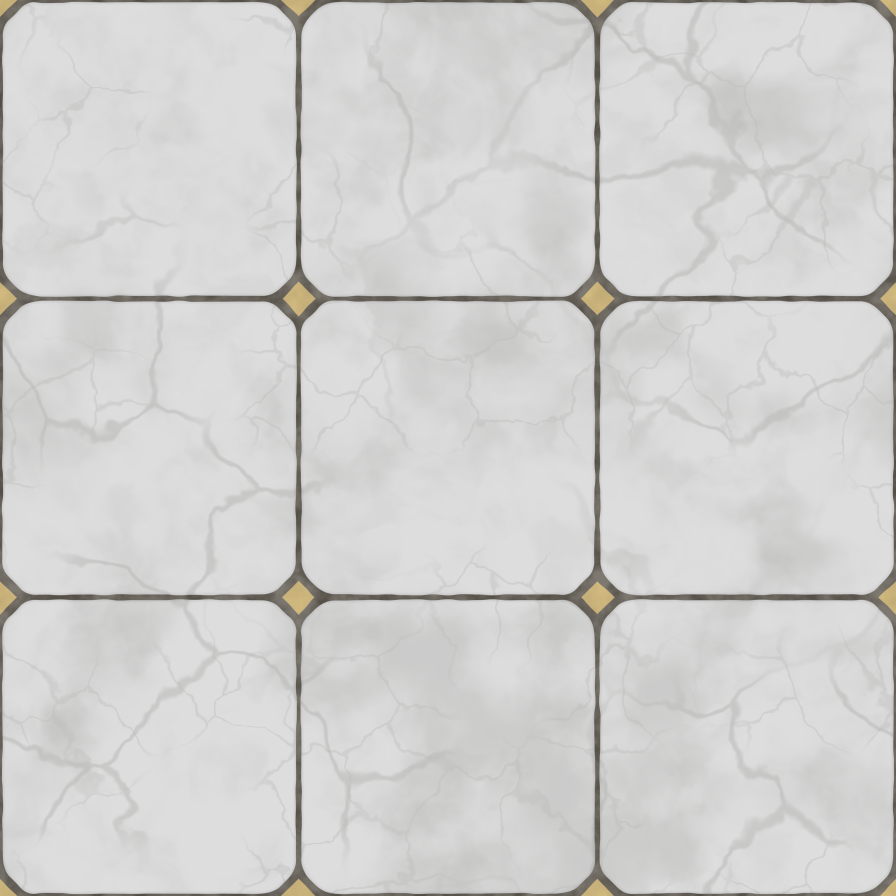
Write a WebGL 2 fragment shader that draws this pattern.

```glsl
#version 300 es
precision highp float;
// Veined pale marble tiles with clipped corners, dark grout and small gold diamond insets.

uniform vec2 u_resolution;
out vec4 fragColor;

const float TILES = 3.0;
const float GROUT_HALF = 0.0085;   // in tile widths
const float CORNER_CUT = 0.096;
const float GOLD_RADIUS = 0.056;

const vec3 MARBLE_LIGHT = vec3(0.865, 0.865, 0.865);
const vec3 MARBLE_CLOUD = vec3(0.775, 0.775, 0.772);
const vec3 MARBLE_VEIN = vec3(0.735, 0.735, 0.73);
const vec3 GROUT_DARK = vec3(0.33, 0.31, 0.28);
const vec3 GROUT_LIGHT = vec3(0.49, 0.47, 0.44);
const vec3 GOLD = vec3(0.79, 0.70, 0.48);

// Integer hash giving two values from 0 to 1
vec2 hash2(vec2 cell, float seed) {
    uvec2 v = uvec2(cell) + uvec2(uint(seed) * 747u, uint(seed) * 391u);
    v = v * 1664525u + 1013904223u;
    v.x += v.y * 1664525u;
    v.y += v.x * 1664525u;
    v ^= v >> 16u;
    v.x += v.y * 1664525u;
    v.y += v.x * 1664525u;
    v ^= v >> 16u;
    return vec2(v & 65535u) / 65535.0;
}

// Value noise that wraps after a whole number of cells
float noise(vec2 uv, float period, float seed) {
    vec2 p = uv * period;
    vec2 i = floor(p), f = fract(p);
    f = f * f * f * (f * (f * 6.0 - 15.0) + 10.0);
    vec2 lo = mod(i, period), hi = mod(i + 1.0, period);
    float bottom = mix(hash2(lo, seed).x, hash2(vec2(hi.x, lo.y), seed).x, f.x);
    float top = mix(hash2(vec2(lo.x, hi.y), seed).x, hash2(hi, seed).x, f.x);
    return mix(bottom, top, f.y);
}

float fbm(vec2 uv, float period, float seed) {
    float sum = 0.0, amplitude = 0.5;
    for (int octave = 0; octave < 5; octave++) {
        sum += amplitude * noise(uv, period, seed + float(octave));
        period *= 2.0;
        amplitude *= 0.5;
    }
    return sum / 0.96875;
}

vec2 warp(vec2 uv, float period, float seed, float amount) {
    vec2 offset = vec2(fbm(uv, period, seed), fbm(uv, period, seed + 20.0));
    return uv + amount * (offset - 0.5);
}

// Thin lines along the borders of wrapping Voronoi cells
float veins(vec2 uv, float period, float seed, float width) {
    vec2 p = uv * period;
    vec2 i = floor(p), f = fract(p);
    float nearest = 8.0, second = 8.0;
    for (int y = -1; y <= 1; y++) {
        for (int x = -1; x <= 1; x++) {
            vec2 cell = vec2(x, y);
            float d = length(cell + hash2(mod(i + cell, period), seed) - f);
            second = min(second, max(nearest, d));
            nearest = min(nearest, d);
        }
    }
    return 1.0 - smoothstep(0.15 * width, width, second - nearest);
}

vec3 marble(vec2 uv) {
    // Soft clouds with finer mottling
    float cloud = smoothstep(0.43, 0.78, fbm(warp(uv, 8.0, 3.0, 0.08), 8.0, 11.0));
    float mottle = smoothstep(0.5, 0.8, fbm(warp(uv, 18.0, 5.0, 0.05), 21.0, 31.0));
    vec3 color = mix(MARBLE_LIGHT, MARBLE_CLOUD, 0.75 * cloud + 0.25 * mottle);

    // Main veins and hairline cracks, fading in and out
    float mainFade = smoothstep(0.3, 0.65, noise(uv, 7.0, 41.0));
    float fineFade = smoothstep(0.4, 0.75, noise(uv, 9.0, 47.0));
    float mainVein = veins(warp(uv, 9.0, 53.0, 0.10), 5.0, 61.0, 0.055);
    float fineVein = veins(warp(uv, 14.0, 67.0, 0.08), 11.0, 71.0, 0.06);
    color = mix(color, MARBLE_VEIN, 0.6 * mainVein * mainFade);
    return mix(color, MARBLE_VEIN, 0.4 * fineVein * fineFade);
}

float smoothMin(float a, float b, float k) {
    float h = max(k - abs(a - b), 0.0) / k;
    return min(a, b) - h * h * k * 0.25;
}

float coverage(float d, float pixel) {
    return smoothstep(-0.7 * pixel, 0.7 * pixel, d);
}

void main() {
    vec2 uv = gl_FragCoord.xy / u_resolution;
    float pixel = TILES / min(u_resolution.x, u_resolution.y);

    // Distances from the grid lines, tile outline and inset
    vec2 toLine = 0.5 - abs(fract(uv * TILES) - 0.5);
    float toCorner = toLine.x + toLine.y;
    float wear = 0.005 * (noise(uv, 60.0, 83.0) - 0.5);
    float straight = min(toLine.x, toLine.y) - GROUT_HALF;
    float tileEdge = smoothMin(straight, (toCorner - CORNER_CUT) * 0.7071, 0.025) + wear;
    float goldEdge = (GOLD_RADIUS - toCorner) * 0.7071 + wear;

    // Grout is paler around the insets
    float grain = fbm(uv, 64.0, 89.0);
    float pale = 1.0 - smoothstep(0.06, 0.14, toCorner);
    vec3 color = mix(GROUT_DARK, GROUT_LIGHT, clamp(1.6 * grain - 0.4 + 0.3 * pale, 0.0, 1.0));
    color = mix(color, GOLD * (0.94 + 0.12 * grain), coverage(goldEdge, pixel));

    // Marble with a faintly worn rim
    float rim = 1.0 - smoothstep(0.0, 0.012, tileEdge);
    color = mix(color, marble(uv) * (1.0 - 0.06 * rim), coverage(tileEdge, pixel));
    fragColor = vec4(color, 1.0);
}
```
